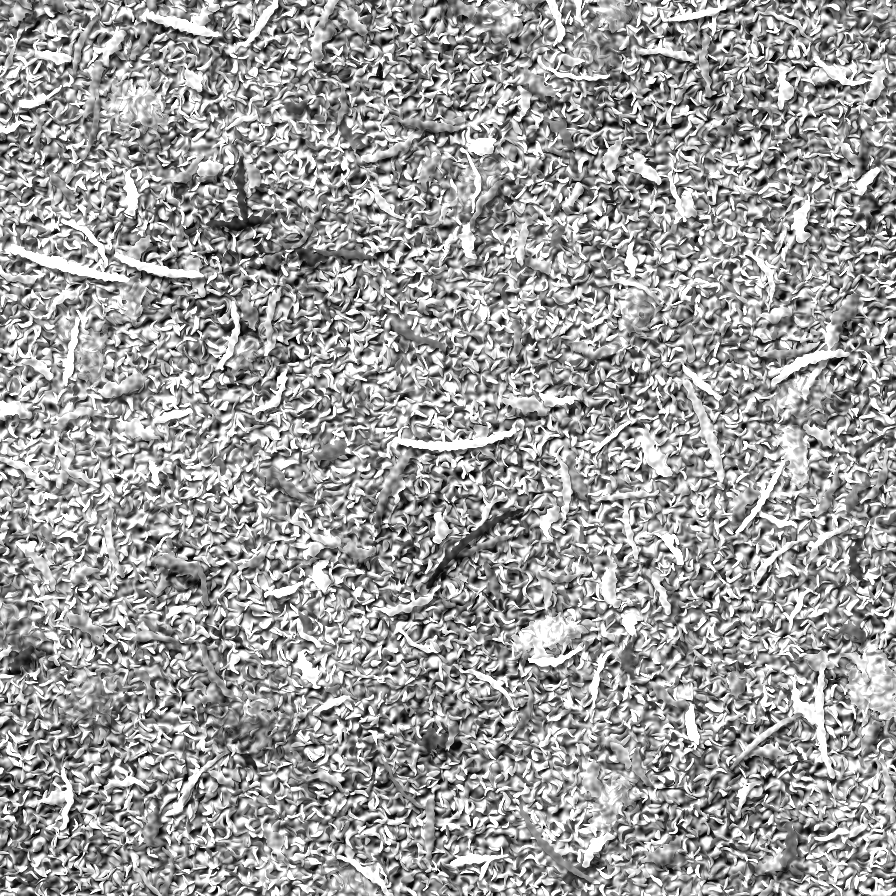
A Shadertoy shader for this texture map:

```glsl
// Shredded bark mulch: matted fine fibres, pale clods and scattered twigs in hard light.

const vec2  LIGHT_DIR     = vec2(-0.45, 0.89);  // towards the light
const float BASE_TONE     = 0.64;
const float BASE_RELIEF   = 1.1;
const float CHIP_TONE     = 0.86;
const float TONE_SPREAD   = 0.85;
const float ROUNDNESS     = 0.24;   // lit side against far side of a chip
const float SHADOW_DEPTH  = 0.55;
const float GRAIN_SCALE   = 150.0;
const float GRAIN_DEPTH   = 0.45;
const float DARK_SHARE    = 0.10;   // share of wet, dark chips
const float WARP_SCALE    = 70.0;
const float WARP_AMOUNT   = 0.005;
const float PATCH_DEPTH   = 0.16;   // slow drift of brightness
const float TAU           = 6.2831853;

// Shape of one scattered layer; lengths are in cells of its grid.
struct Layer {
    float cells;
    float halfLength;
    float halfWidth;
    float bend;
    float density;
    float opacity;
    float lift;      // added brightness
    float seed;
};

vec4 hash4(vec2 p) {
    vec4 h = fract(p.xyxy * vec4(0.1031, 0.1030, 0.0973, 0.1099));
    h += dot(h, h.wzxy + 33.33);
    return fract((h.xxyz + h.yzzw) * h.zywx);
}

float gradientDot(vec2 cell, vec2 offset) {
    float a = TAU * hash4(cell + 51.0).x;
    return dot(vec2(cos(a), sin(a)), offset);
}

float gradientNoise(vec2 p) {
    vec2 i = floor(p), f = fract(p);
    vec2 u = f * f * f * (f * (f * 6.0 - 15.0) + 10.0);
    vec2 e = vec2(0.0, 1.0);
    float low  = mix(gradientDot(i, f), gradientDot(i + e.yx, f - e.yx), u.x);
    float high = mix(gradientDot(i + e.xy, f - e.xy), gradientDot(i + e.yy, f - e.yy), u.x);
    return mix(low, high, u.y);
}

// Signed distance to a bent sliver with tapering ends.
float sliver(vec2 q, float len, float width, float bend) {
    float t = min(abs(q.x) / len, 1.0);
    q.y -= bend * len * (t * t - 0.3);
    return length(vec2(max(abs(q.x) - len, 0.0), q.y)) - width * (1.0 - 0.45 * t * t);
}

// Lays one layer of chips, with their cast shadows, over the tone so far.
float scatter(float tone, vec2 p, Layer layer, float grain) {
    vec2 g = p * layer.cells;
    vec2 home = floor(g);
    float pixel = layer.cells / iResolution.y;
    for (int j = -1; j <= 1; j++)
    for (int i = -1; i <= 1; i++) {
        vec2 cell = home + vec2(i, j);
        vec4 place = hash4(cell + layer.seed);
        vec4 look  = hash4(cell + layer.seed + 137.0);
        if (place.x > layer.density) continue;

        // Frame of the chip: x along it, y across it.
        float a = TAU * place.w;
        mat2 turn = mat2(cos(a), -sin(a), sin(a), cos(a));
        vec2 q = turn * (g - cell - place.yz);
        vec2 light = turn * LIGHT_DIR;
        float len   = layer.halfLength * mix(0.45, 1.0, look.x);
        float width = layer.halfWidth * mix(0.6, 1.25, look.y);
        float bend  = layer.bend * (look.w * 2.0 - 1.0);
        float rough = grain * width * 0.7;

        float d      = sliver(q, len, width, bend) + rough;
        float shadeD = sliver(q + light * width * 1.1, len, width, bend) + rough;
        float soft   = pixel + width * 0.35;
        tone *= 1.0 - SHADOW_DEPTH * layer.opacity * smoothstep(soft, -soft, shadeD);

        float side = clamp(q.y / width, -1.0, 1.0) * light.y;
        float chip = CHIP_TONE + layer.lift + TONE_SPREAD * (look.z - 0.5)
                   + ROUNDNESS * side + GRAIN_DEPTH * grain;
        if (fract(look.z * 37.0) < DARK_SHARE) chip *= 0.45;
        tone = mix(tone, chip, layer.opacity * smoothstep(0.6, -0.6, d / pixel));
    }
    return tone;
}

void mainImage(out vec4 fragColor, in vec2 fragCoord) {
    vec2 p = fragCoord / iResolution.y;

    // Irregular outlines for the fine matter
    vec2 warp = vec2(gradientNoise(p * WARP_SCALE), gradientNoise(p * WARP_SCALE + 91.0));
    vec2 fine = p + WARP_AMOUNT * warp;
    float grain = gradientNoise(p * GRAIN_SCALE);

    // Crumbly ground: slope of the noise towards the light
    vec2 ground = fine * 95.0;
    float slope = gradientNoise(ground) - gradientNoise(ground + LIGHT_DIR * 0.45);
    float tone = BASE_TONE + BASE_RELIEF * slope + GRAIN_DEPTH * grain;

    // Matted fibres, coarse to fine
    tone = scatter(tone, fine, Layer(48.0, 0.62, 0.15, 0.5, 0.90, 1.0, 0.00, 11.0), grain);
    tone = scatter(tone, fine, Layer(68.0, 0.62, 0.16, 0.5, 0.95, 1.0, 0.00, 29.0), grain);
    tone = scatter(tone, fine, Layer(86.0, 0.60, 0.17, 0.5, 0.80, 1.0, 0.02, 47.0), grain);

    // Clods, flakes, twigs and long sticks
    float lumps = grain + 1.2 * warp.x;
    tone = scatter(tone, fine, Layer(8.0, 0.26, 0.19, 0.2, 0.28, 0.50, 0.16, 63.0), lumps);
    tone = scatter(tone, fine, Layer(22.0, 0.50, 0.17, 0.4, 0.22, 0.9, 0.08, 83.0), lumps);
    tone = scatter(tone, fine, Layer(17.0, 0.65, 0.07, 0.4, 0.28, 1.0, 0.10, 101.0), grain);
    tone = scatter(tone, p, Layer(9.0, 0.62, 0.045, 0.25, 0.30, 1.0, 0.12, 127.0), grain);

    tone += PATCH_DEPTH * gradientNoise(p * 5.0 + 7.0);
    fragColor = vec4(vec3(clamp(tone, 0.03, 1.0)), 1.0);
}
```
